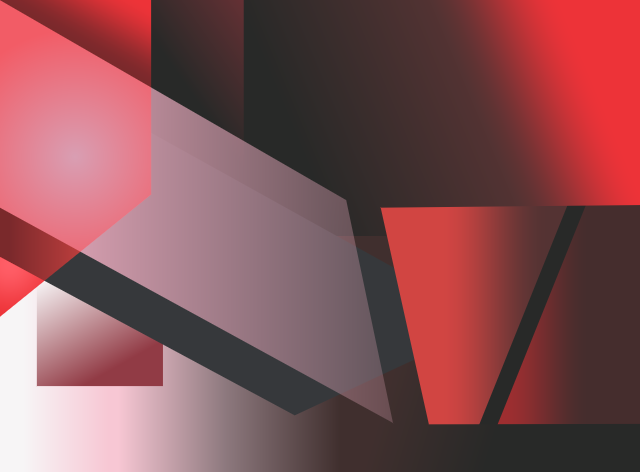
Give the GLSL for this background, as a Shadertoy shader.

```glsl
// Overlapping geometric panels in red, slate and rose with soft gradients.

// Canvas space: height 1, width CANVAS_WIDTH, origin at the lower left
const float CANVAS_WIDTH = 1.355;
const float HORIZON = 0.5;
const float VEIL_SLOPE = 0.578;
const vec2 GLOW_CENTER = vec2(0.159, 0.668);
const float GLOW_RADIUS = 0.27;

const vec3 WHITE = vec3(0.97, 0.96, 0.965);
const vec3 BLUSH = vec3(0.97, 0.78, 0.83);
const vec3 MAUVE = vec3(0.55, 0.47, 0.49);
const vec3 UMBER = vec3(0.25, 0.185, 0.18);
const vec3 COAL = vec3(0.155, 0.16, 0.155);
const vec3 WINE = vec3(0.33, 0.20, 0.20);
const vec3 SCARLET = vec3(0.93, 0.20, 0.22);
const vec3 DARK_RED = vec3(0.48, 0.16, 0.17);
const vec3 PLUM = vec3(0.47, 0.20, 0.22);
const vec3 MAROON = vec3(0.57, 0.23, 0.27);
const vec3 SLATE = vec3(0.21, 0.22, 0.23);
const vec3 ROSE = vec3(0.87, 0.64, 0.71);
const vec3 GLOW = vec3(0.85, 0.62, 0.70);
const vec3 CORAL = vec3(0.95, 0.36, 0.40);
const vec3 BRICK = vec3(0.82, 0.27, 0.26);
const vec3 COCOA = vec3(0.27, 0.175, 0.175);

// Coverage of a signed distance, smoothed over one pixel
float cover(float d) {
    return clamp(0.5 - d * iResolution.y, 0.0, 1.0);
}

// Signed distance outside the line a to b, for clockwise outlines
float edge(vec2 p, vec2 a, vec2 b) {
    vec2 e = b - a;
    return dot(p - a, normalize(vec2(-e.y, e.x)));
}

// Convex quad with clockwise corners
float quad(vec2 p, vec2 a, vec2 b, vec2 c, vec2 d) {
    return cover(max(max(edge(p, a, b), edge(p, b, c)),
                     max(edge(p, c, d), edge(p, d, a))));
}

float box(vec2 p, vec2 low, vec2 high) {
    vec2 d = max(low - p, p - high);
    return cover(max(d.x, d.y));
}

float ramp(float a, float b, float x) {
    return clamp((x - a) / (b - a), 0.0, 1.0);
}

// Floor: white through blush and mauve to coal
vec3 floorColor(vec2 p) {
    vec3 c = mix(WHITE, BLUSH, ramp(0.05, 0.23, p.x));
    c = mix(c, MAUVE, ramp(0.25, 0.48, p.x));
    c = mix(c, UMBER, ramp(0.48, 0.72, p.x));
    return mix(c, COAL, ramp(0.8, 1.06, p.x - 0.3 * (p.y - 0.1)));
}

// Upper backdrop: coal at the left, scarlet in the far corner
vec3 backdropColor(vec2 p) {
    float t = p.x - 0.42 * (1.0 - p.y);
    vec3 c = mix(COAL, WINE, ramp(0.5, 0.93, t));
    return mix(c, SCARLET, smoothstep(0.9, 1.19, t));
}

void mainImage(out vec4 fragColor, in vec2 fragCoord) {
    vec2 p = fragCoord / iResolution.xy * vec2(CANVAS_WIDTH, 1.0);

    // Floor, backdrop and upright column
    vec3 color = mix(floorColor(p), backdropColor(p), cover(HORIZON - p.y));
    vec3 column = mix(COAL, PLUM, ramp(0.05, 0.38, p.x - 0.32 + 0.7 * (p.y - 0.85)));
    color = mix(color, column, box(p, vec2(0.321, HORIZON), vec2(0.516, 1.1)));

    // Small square
    float squareT = 0.45 * (p.x - 0.078) + 0.8 * (0.39 - p.y);
    vec3 square = mix(WHITE, MAROON, ramp(-0.01, 0.21, squareT));
    color = mix(color, square, box(p, vec2(0.078, 0.182), vec2(0.345, 0.42)));

    // Slate beam
    float beam = quad(p, vec2(-0.177, 0.995), vec2(1.044, 0.316),
                      vec2(0.624, 0.120), vec2(-0.177, 0.551));
    color = mix(color, SLATE, beam);

    // Red banner, shaded by the veil edge and the beam below it
    float banner = quad(p, vec2(-0.09, 1.09), vec2(0.320, 1.09),
                        vec2(0.320, 0.588), vec2(-0.09, 0.256));
    float aboveVeil = p.y - 1.0 + VEIL_SLOPE * p.x;
    vec3 shade = mix(DARK_RED, BRICK, 0.75 * beam * ramp(0.02, 0.17, p.x));
    vec3 red = mix(shade, SCARLET, (1.0 - beam) * smoothstep(0.0, 0.17, abs(aboveVeil)));
    red = mix(red, CORAL + 0.08, 0.7 * (1.0 - beam)
              * smoothstep(0.12, 0.0, distance(p, vec2(0.02, 0.44))));
    color = mix(color, red, banner);

    // Translucent veil, with a round glow where it crosses the banner
    float veil = quad(p, vec2(-0.177, 1.102), vec2(0.733, 0.576),
                      vec2(0.832, 0.104), vec2(-0.177, 0.657));
    float veilAlpha = clamp(1.11 - 1.02 * p.x, 0.2, 0.93);
    vec3 glow = mix(GLOW, CORAL, ramp(0.0, GLOW_RADIUS, distance(p, GLOW_CENTER)));
    vec3 veiled = mix(mix(color, ROSE, veilAlpha), glow, banner);
    color = mix(color, veiled, veil);

    // Right panel, split by a slanted bar
    float panel = quad(p, vec2(0.806, 0.560), vec2(1.40, 0.566),
                       vec2(1.40, 0.102), vec2(0.908, 0.101));
    vec2 barTop = vec2(1.201, 0.564), barFoot = vec2(1.014, 0.099);
    float barSide = -edge(p, barFoot, barTop);
    vec3 leftFace = mix(BRICK, WINE, smoothstep(0.93, 1.16, p.x));
    vec3 rightFace = mix(DARK_RED + vec3(0.14, 0.02, 0.02), COCOA, smoothstep(1.06, 1.25, p.x));
    vec3 face = mix(leftFace, rightFace, cover(0.02 - barSide));
    float bar = cover(abs(barSide - 0.018) - 0.018);
    color = mix(color, mix(face, COAL, bar), panel);

    fragColor = vec4(color, 1.0);
}
```
